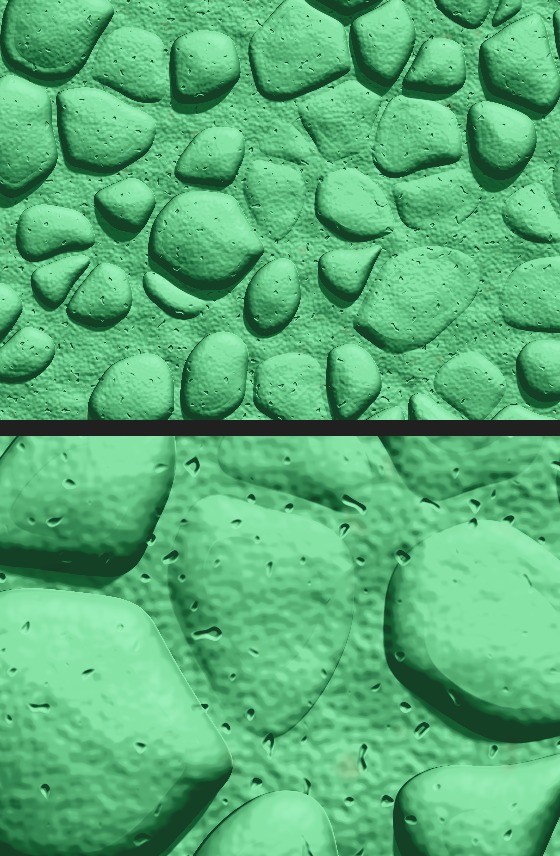
Top, the full canvas; bottom, a detail of the centre.
Write a Shadertoy shader that draws this texture.

```glsl
// Rounded field stones set in mortar, coated in green paint under hard sunlight.

vec3 hash3(vec2 p) {
    vec3 q = fract(p.xyx * vec3(.1031, .1030, .0973));
    q += dot(q, q.yxz + 33.33);
    return fract((q.xxy + q.yzz) * q.zyx);
}

float corner(vec2 cell, vec2 offset) {
    return dot(hash3(cell).xy * 2. - 1., offset);
}

float gradientNoise(vec2 p) {
    vec2 i = floor(p), f = fract(p), u = f * f * f * (f * (f * 6. - 15.) + 10.);
    vec2 e = vec2(1, 0);
    return mix(mix(corner(i, f), corner(i + e, f - e), u.x),
               mix(corner(i + e.yx, f - e.yx), corner(i + 1., f - 1.), u.x), u.y);
}

float smoothMin(float a, float b, float k) {
    float h = max(k - abs(a - b), 0.) / k;
    return min(a, b) - h * h * k * .25;
}

// Stone seed: centre in xy, size weight in z
vec3 seed(vec2 id) {
    vec3 h = hash3(id + 11.);
    return vec3(id + .5 + .76 * (h.xy - .5), mix(-.16, .26, h.z * h.z));
}

// Wall relief: height in x, depth inside the stone outline in y
vec2 relief(vec2 p) {
    float mortar = .05 + .06 * gradientNoise(p * 2.3);
    p += .11 * vec2(gradientNoise(p * 1.7), gradientNoise(p * 1.7 + 31.));

    // Weighted nearest stone
    vec2 home = floor(p), id = home;
    vec3 stone = vec3(0);
    float nearest = 9.;
    for (int k = 0; k < 9; k++) {
        vec2 cell = home + vec2(k % 3 - 1, k / 3 - 1);
        vec3 s = seed(cell);
        vec2 v = p - s.xy;
        float power = dot(v, v) - s.z;
        if (power < nearest) { nearest = power; id = cell; stone = s; }
    }

    // Turned ellipse, trimmed softly by its neighbours
    vec3 r = hash3(id + 57.);
    float angle = 6.283 * r.x, c = cos(angle), n = sin(angle);
    vec2 axes = sqrt(.3 + stone.z) * vec2(1.2, mix(.75, 1., r.y));
    vec2 local = p - stone.xy;
    float d = (1. - length(mat2(c, n, -n, c) * local / axes)) * axes.y;
    for (int k = 0; k < 9; k++) {
        if (k == 4) continue;
        vec3 s = seed(id + vec2(k % 3 - 1, k / 3 - 1));
        vec2 v = p - s.xy;
        float border = (dot(v, v) - s.z - nearest) / (2. * distance(s.xy, stone.xy));
        d = smoothMin(d, border - .035, .12);
    }

    // Steep rim, gentle dome and a slight tilt
    float rim = clamp(d / .15, 0., 1.), dome = clamp(d / .5, 0., 1.);
    float height = mix(.1, .38, r.z)
        * (.65 * sqrt(1. - pow(1. - rim, 3.)) + .5 * dome * (2. - dome));
    height += rim * .25 * dot(local, r.yx - .5);
    return vec2(-smoothMin(-height, -mortar, .04), d);
}

// Relief with paint grain and pits
float surface(vec2 p) {
    vec2 wall = relief(p);
    float rough = mix(1.3, .85 + .7 * gradientNoise(p * 1.3 + 5.), smoothstep(0., .06, wall.y));
    float grain = .009 * gradientNoise(p * 8.) + .007 * gradientNoise(p * 21.);
    float pits = smoothstep(.3, .5, gradientNoise(p * 13. + 7.));
    return wall.x + rough * (grain - .018 * pits) + .02 * gradientNoise(p * 3.1);
}

// Paint tone from deep shade to sunlit
vec3 paint(float tone) {
    vec3 col = vec3(.08, .25, .15);
    col = mix(col, vec3(.08, .37, .19), smoothstep(.08, .22, tone));
    col = mix(col, vec3(.20, .53, .32), smoothstep(.22, .38, tone));
    col = mix(col, vec3(.32, .68, .44), smoothstep(.38, .54, tone));
    col = mix(col, vec3(.41, .79, .54), smoothstep(.54, .66, tone));
    col = mix(col, vec3(.52, .89, .65), smoothstep(.66, .80, tone));
    return mix(col, vec3(.62, .95, .74), smoothstep(.84, 1.05, tone));
}

void mainImage(out vec4 fragColor, in vec2 fragCoord) {
    vec2 p = fragCoord / iResolution.y * 5.2 + vec2(3, 8);
    vec3 sun = normalize(vec3(.28, .7, .66));

    // Surface normal
    vec2 e = vec2(.008, 0), wall = relief(p);
    float h = surface(p);
    vec3 normal = normalize(vec3(h - surface(p + e), h - surface(p + e.yx), e.x));
    float lambert = max(dot(normal, sun), 0.);

    // Cast shadow, marched towards the sun
    float blocked = 0.;
    for (int k = 1; k <= 14; k++) {
        float s = float(k) * .026;
        float ray = wall.x + s * sun.z / length(sun.xy);
        blocked = max(blocked, relief(p + normalize(sun.xy) * s).x - ray);
    }
    float shade = smoothstep(.004, .03, blocked);

    // Mortar is a little duller and faintly stained
    float mortar = 1. - smoothstep(0., .05, wall.y);
    float tone = lambert - .05 * mortar + .05 * gradientNoise(p * 1.5 + 3.);
    vec3 col = paint(mix(tone, .07 + .2 * lambert, shade));
    float stain = mortar * smoothstep(.25, .6, gradientNoise(p * 6. + 40.));
    col = mix(col, col * vec3(1.15, .86, .85), stain * .6);
    fragColor = vec4(col, 1);
}
```
